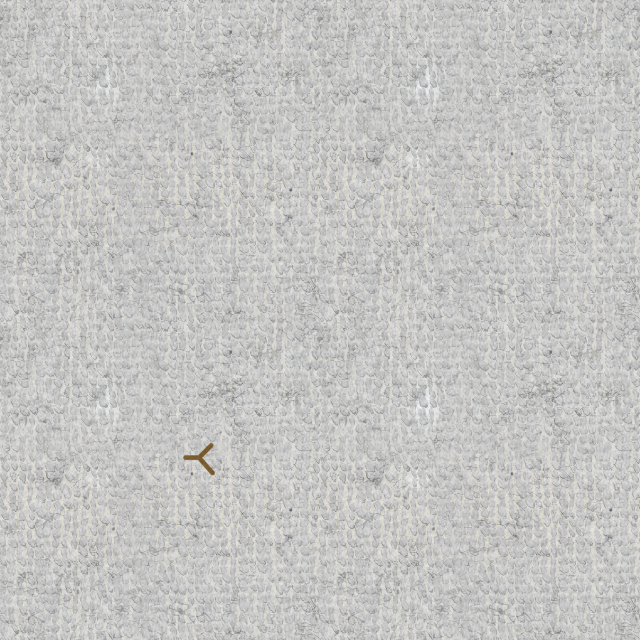
This texture is drawn by a Shadertoy shader. Its source:

```glsl
const vec2 CELLS = vec2(36.0, 34.0); // stitches in one of the 2 x 2 repeats

float hash(vec2 p) {
    vec3 q = fract(vec3(p.xyx) * 0.1031);
    q += dot(q, q.yzx + 33.33);
    return fract((q.x + q.y) * q.z);
}

// Value noise that wraps after 'period' lattice steps
float noise(vec2 x, vec2 period) {
    vec2 i = floor(x), f = fract(x);
    f = f * f * (3.0 - 2.0 * f);
    vec2 a = mod(i, period), b = mod(i + 1.0, period);
    return mix(mix(hash(a), hash(vec2(b.x, a.y)), f.x),
               mix(hash(vec2(a.x, b.y)), hash(b), f.x), f.y);
}

float fbm(vec2 t, vec2 freq) {
    float sum = 0.0, amp = 0.5;
    for (int i = 0; i < 4; i++) {
        sum += amp * noise(t * freq, freq);
        freq *= 2.0;
        amp *= 0.5;
    }
    return sum / 0.9375;
}

float segment(vec2 p, vec2 b) {
    return length(p - b * clamp(dot(p, b) / dot(b, b), 0.0, 1.0));
}

// Soft spot inside the repeating unit
float spot(vec2 t, vec2 centre, vec2 size) {
    vec2 d = (fract(t - centre + 0.5) - 0.5) / size;
    return exp(-dot(d, d));
}

void mainImage(out vec4 fragColor, in vec2 fragCoord) {
    vec2 p = fragCoord / iResolution.xy;
    vec2 t = p * 2.0;
    float px = 2.0 * CELLS.x / iResolution.y;

    // Uneven yarn bends the columns
    vec2 g = t * CELLS;
    g.x += 0.9 * (fbm(t, vec2(5.0, 7.0)) - 0.5);
    g.y += 1.0 * (fbm(t + 0.37, vec2(9.0, 5.0)) - 0.5);
    float fine = noise(t * 190.0, vec2(190.0));
    float fibre = fbm(t, vec2(72.0, 56.0));

    // Pale ground between the stitches, cream or bleached in places
    float cream = spot(t, vec2(0.5, 0.4), vec2(0.6, 0.14));
    float white = spot(t, vec2(0.33, 0.74), vec2(0.05, 0.07))
                + 0.7 * spot(t, vec2(0.3, 0.5), vec2(0.04, 0.035));
    white *= 0.7 + 0.3 * step(0.5, p.x);
    vec3 ground = mix(vec3(0.835, 0.83, 0.81), vec3(0.85, 0.838, 0.8), cream);
    ground = mix(ground, vec3(0.9, 0.91, 0.92), min(white, 1.0));
    vec3 col = ground + 0.08 * (fibre - 0.5);

    // Overlapping stitches, drawn from the upper row down
    for (int j = 1; j >= -1; j--) {
        for (int i = -1; i <= 1; i++) {
            vec2 id = floor(g) + vec2(i, j);
            vec2 w = mod(id, CELLS);
            float h = hash(w + 7.0), k = hash(w + 71.0);
            vec2 d = g - id - 0.5 - 0.3 * (vec2(h, k) - 0.5);
            d.x += d.y * (0.6 * h - 0.15);
            d += 0.3 * (vec2(fibre, fine) - 0.5);
            float run = 0.5 * noise(vec2(w.x, w.y * 4.0 / CELLS.y), vec2(CELLS.x, 4.0))
                      + 0.5 * hash(vec2(w.x, 91.0));
            float width = mix(0.54, 0.33, smoothstep(0.3, 0.8, run))
                        + 0.08 * (h - 0.5) - 0.06 * min(white, 1.0);
            float e = length(d / vec2(width, 0.6));
            float mask = 1.0 - smoothstep(0.95 - px, 1.0 + px, e);
            float strand = sin(17.0 * (d.x + (h - 0.2) * d.y) + 6.3 * k);
            float rim = smoothstep(0.6, 0.95, e) * smoothstep(0.3, -0.4, d.y + 0.4 * d.x);
            float shade = 0.768 + 0.05 * (k - 0.5) + 0.02 * strand + 0.06 * d.y
                        + 0.11 * (fibre - 0.5) - rim * (0.05 + 0.13 * h);
            col = mix(col, shade * vec3(0.998, 1.0, 1.004), mask * 0.92);
        }
    }

    // Smoother worn bands, faint broad tone and grain
    float worn = max(spot(t, vec2(0.42, 0.6), vec2(0.5, 0.05)),
                     spot(t, vec2(0.42, 0.6), vec2(0.05, 0.5)));
    col = mix(col, vec3(0.77), 0.3 * worn);
    col += 0.015 * (fbm(t, vec2(3.0)) - 0.5) + 0.01 * (noise(p * 6.0, vec2(6.0)) - 0.5);
    col += 0.08 * (fine - 0.5);

    // Short stray hairs all over, and a few longer creases
    float hair = abs(fbm(t + 0.61, vec2(31.0, 37.0)) - 0.5);
    float hairy = smoothstep(0.45, 0.7, noise(t * 41.0, vec2(41.0)));
    col -= 0.1 * hairy * (1.0 - smoothstep(0.01, 0.05, hair));
    float ridge = abs(fbm(t + 0.13, vec2(13.0, 17.0)) - 0.5);
    float broken = smoothstep(0.62, 0.85, noise(t * 15.0 + 0.5, vec2(15.0)));
    col -= 0.12 * broken * (1.0 - smoothstep(0.004, 0.025, ridge));

    // Sparse dark pits
    vec2 pit = t * 16.0, pitId = mod(floor(pit), 16.0);
    float pr = hash(pitId + 19.0);
    vec2 pd = fract(pit) - 0.3 - 0.4 * vec2(hash(pitId + 3.0), hash(pitId + 5.0));
    col -= 0.3 * step(0.965, pr) * (1.0 - smoothstep(0.02, 0.11, length(pd * vec2(1.0, 0.8))));

    // Single three-armed brown mark
    vec2 m = p - vec2(0.311, 0.285);
    float arms = min(segment(m, vec2(-0.021, 0.0)),
                 min(segment(m, vec2(0.019, 0.019)), segment(m, vec2(0.021, -0.024))));
    float soft = 0.75 / iResolution.y;
    col = mix(col, vec3(0.48, 0.36, 0.19) + 0.06 * (fine - 0.5),
              1.0 - smoothstep(0.0036 - soft, 0.0036 + soft, arms));

    fragColor = vec4(clamp(col, 0.0, 1.0), 1.0);
}
```
